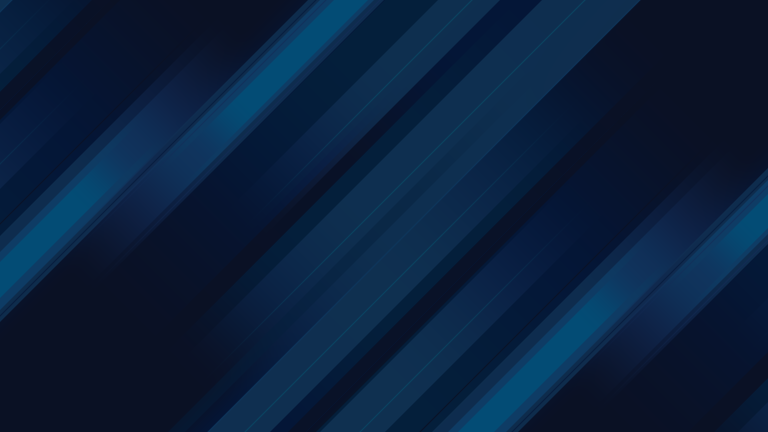
Give the GLSL for this background, as a WebGL 2 fragment shader.

```glsl
#version 300 es
precision highp float;

uniform vec2 u_resolution;
out vec4 fragColor;

// Lengths are in units where the canvas height is HEIGHT.
const float HEIGHT = 4.32;
const float PERIOD = 6.28;      // distance across one set of stripes
const float FIRST_EDGE = 1.10;  // where a set begins
const float SET_SHIFT = 3.85;   // slide along the stripes from set to set
const float LINE_WIDTH = 0.016;

const vec3 INK   = vec3(0.040, 0.065, 0.140);
const vec3 NAVY  = vec3(0.015, 0.085, 0.215);
const vec3 DEEP  = vec3(0.015, 0.120, 0.230);
const vec3 HAZE  = vec3(0.075, 0.170, 0.340);
const vec3 SLATE = vec3(0.060, 0.190, 0.320);
const vec3 BLUE  = vec3(0.055, 0.235, 0.395);
const vec3 CYAN  = vec3(0.010, 0.300, 0.460);
const vec3 TEAL  = vec3(0.030, 0.290, 0.400);

float pixel;

// Antialiased coverage of the strip from a to b.
float strip(float x, float a, float b) {
    return clamp((x - a) / pixel + 0.5, 0.0, 1.0)
         * clamp((b - x) / pixel + 0.5, 0.0, 1.0);
}

// A strip that dims through haze before it vanishes.
vec3 addBand(vec3 base, float x, float a, float b, vec3 tone, float lit) {
    vec3 shade = mix(HAZE, tone, smoothstep(0.25, 0.95, lit));
    return mix(base, shade, strip(x, a, b) * lit);
}

vec3 addLine(vec3 base, float x, float center, vec3 tone, float lit) {
    float halfWidth = 0.5 * max(LINE_WIDTH, pixel);
    return mix(base, tone, strip(x, center - halfWidth, center + halfWidth) * lit);
}

float rise(float along, float a, float b) { return smoothstep(a, b, along); }
float fall(float along, float a, float b) { return 1.0 - smoothstep(a, b, along); }

void main() {
    vec2 pos = gl_FragCoord.xy / u_resolution.y * HEIGHT;
    pixel = 1.5 * HEIGHT / u_resolution.y;

    // Diagonal coordinates, folded into one repeating set
    float across = pos.x - pos.y + HEIGHT;
    float set = floor((across - FIRST_EDGE) / PERIOD);
    float x = across - set * PERIOD;
    float t = pos.x + pos.y - set * SET_SHIFT;

    // Ground: each side of the set sinks into ink at its far end
    float early = fall(t, 3.2, 6.6);
    float late = rise(t, 2.0, 6.2);
    vec3 color = mix(INK, NAVY, early);
    color = mix(color, mix(INK, NAVY, late), smoothstep(2.7, 3.5, x));
    color = mix(color, mix(INK, NAVY, fall(t, 7.6, 10.8)), smoothstep(5.9, 6.5, x));
    color = mix(color, DEEP, strip(x, 1.16, 2.38) * fall(t, 0.5, 4.2));
    color = mix(color, DEEP, strip(x, 3.85, 4.82) * rise(t, 4.2, 7.2));
    color = mix(color, DEEP, strip(x, 5.18, 7.20) * rise(t, 2.6, 5.0) * fall(t, 7.2, 9.8));

    // Shadow gaps
    color = mix(color, INK, 0.85 * strip(x, 4.92, 5.18) * fall(t, 6.0, 8.5));
    color = mix(color, INK, 0.85 * strip(x, 1.10, 1.20));
    color = mix(color, INK, 0.80 * strip(x, 7.20, 7.38));
    color = addLine(color, x, 2.24, INK, 0.8);

    // Bright pair: one beam fades upward, its neighbour downward
    float lower = fall(t, 3.1, 6.5);
    float upper = rise(t, 2.2, 5.6);
    color = addBand(color, x, 2.36, 3.22, SLATE, 0.85 * lower);
    color = addBand(color, x, 2.52, 3.10, BLUE, lower);
    color = addBand(color, x, 2.62, 2.98, CYAN, fall(t, 2.8, 5.0));
    color = addBand(color, x, 3.08, 3.84, SLATE, 0.85 * upper);
    color = addBand(color, x, 3.20, 3.74, BLUE, upper);
    color = addBand(color, x, 3.34, 3.68, CYAN, rise(t, 3.9, 6.0));
    color = addLine(color, x, 3.16, NAVY, 0.6);
    color = addLine(color, x, 3.26, HAZE, 0.6 * upper);
    color = addLine(color, x, 3.80, HAZE, 0.7 * upper);

    // Slate beams around the bright pair
    float nearLit = fall(t, 0.6, 4.5);
    float farLit = rise(t, 4.4, 7.6);
    color = addBand(color, x, 1.24, 1.89, SLATE, 0.95 * nearLit);
    color = addLine(color, x, 1.64, TEAL, 0.7 * nearLit);
    color = addBand(color, x, 4.38, 5.00, SLATE, 0.9 * farLit);
    color = addLine(color, x, 4.72, TEAL, 0.7 * farLit);

    // Wide central beams
    float wide = rise(t, 2.4, 6.0);
    float opposite = fall(t, 5.4, 9.2);
    color = addBand(color, x, 5.42, 6.40, SLATE, 0.92 * wide);
    color = mix(color, DEEP, 0.45 * strip(x, 6.00, 6.17) * fall(t, 6.0, 9.0));
    color = addBand(color, x, 6.40, 7.02, SLATE, 0.95 * opposite);
    color = addLine(color, x, 5.85, TEAL, 0.7 * wide);
    color = addLine(color, x, 6.40, BLUE, 0.6);
    color = addLine(color, x, 6.77, TEAL, 0.7 * opposite);

    fragColor = vec4(color, 1.0);
}
```
